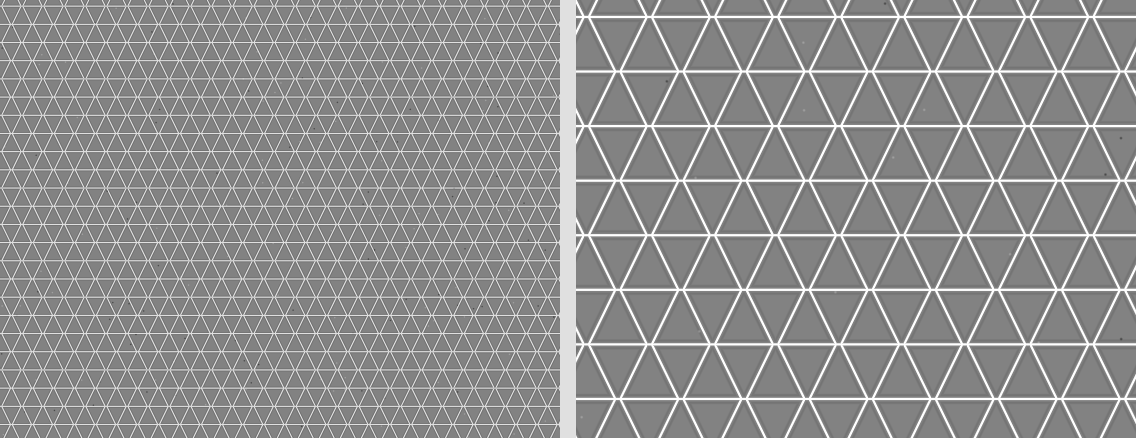
Left: the whole. Right: its middle third, enlarged.
Write a Shadertoy shader that draws this pattern.

```glsl
// Fine pale triangular lattice on flat grey: level rules crossed by mirrored
// zigzag strands that pinch together, without touching, at every vertex.
// Folding x and y reduces all strands to one; cellular noise adds tiny specks.

#define SIDE 0.0480          // triangle side, in canvas heights
#define ROW 0.04153          // spacing of the level rules
#define FIRST vec2(0.0020, 0.0140) // first vertex, from the top left
#define PINCH 0.0019         // half gap between strands at a vertex
#define LINE_HALF 0.00086    // half line width
#define HALO_DIST 0.0030     // distance of the dark fringe from a line
#define SPECK_CELL 0.034     // cell size of the scattered specks
#define SPECK_SHARE 0.15     // share of cells that hold a speck
#define GROUND vec3(0.508)
#define LINE_COLOR vec3(1.0)
#define HALO_DEPTH 0.052

vec3 hash3(vec2 p) {
    vec3 q = fract(p.xyx * vec3(0.1031, 0.1030, 0.0973));
    q += dot(q, q.yxz + 33.33);
    return fract((q.xxy + q.yzz) * q.zyx);
}

// Distance to the nearest level rule
float ruleDistance(float y) {
    return abs(fract(y / ROW + 0.5) - 0.5) * ROW;
}

// Distance to the nearest zigzag strand
float strandDistance(vec2 p) {
    float halfSide = 0.5 * SIDE;
    float swing = halfSide - 2.0 * PINCH;
    float foldedX = abs(mod(p.x + halfSide, SIDE) - halfSide);
    float zigzag = abs(mod(p.y / ROW + 1.0, 2.0) - 1.0);
    float slopeScale = ROW / length(vec2(swing, ROW));
    return abs(foldedX - PINCH - swing * zigzag) * slopeScale;
}

// Share of a pixel-wide window that a line covers
float lineCoverage(float d, float pixel) {
    float inner = max(d - 0.5 * pixel, -LINE_HALF);
    float outer = min(d + 0.5 * pixel, LINE_HALF);
    return clamp((outer - inner) / pixel, 0.0, 1.0);
}

// Signed tint of sparse light and dark dots
float speckTint(vec2 p, float pixel) {
    vec2 cell = floor(p / SPECK_CELL);
    vec3 rnd = hash3(cell + 7.0);
    vec2 center = (cell + 0.1 + 0.8 * rnd.xy) * SPECK_CELL;
    float dotMask = 1.0 - smoothstep(0.0, LINE_HALF + pixel, length(p - center));
    float present = step(rnd.z, SPECK_SHARE);
    float tone = rnd.z < 0.5 * SPECK_SHARE ? -0.22 : 0.12;
    return dotMask * present * tone;
}

void mainImage(out vec4 fragColor, in vec2 fragCoord) {
    float pixel = 1.0 / iResolution.y;
    vec2 p = vec2(fragCoord.x * pixel, 1.0 - fragCoord.y * pixel);
    vec2 lattice = p - FIRST;

    float d = min(ruleDistance(lattice.y), strandDistance(lattice));

    // Ground with a faint dark fringe beside each line
    float halo = smoothstep(0.5 * HALO_DIST, 0.9 * HALO_DIST, d)
               - smoothstep(HALO_DIST, 1.5 * HALO_DIST, d);
    vec3 color = GROUND - HALO_DEPTH * halo + speckTint(p, pixel);

    // Lines on top
    color = mix(color, LINE_COLOR, lineCoverage(d, pixel));
    fragColor = vec4(color, 1.0);
}
```
